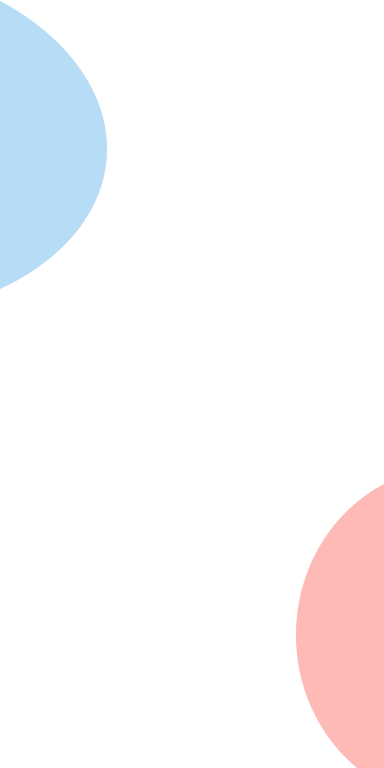
Write a Shadertoy shader that draws this background.

```glsl
// Plain white backdrop with a blue oval at the upper left and a pink oval at the lower right.
#define PAPER vec3(1.0)
#define BLUE vec3(0.718, 0.867, 0.965)
#define PINK vec3(0.992, 0.729, 0.718)
#define BLUE_CENTER vec2(-0.3906, 1.637)
#define BLUE_RADII vec2(0.6693, 0.462)
#define BLUE_SHEAR 0.037
#define PINK_CENTER vec2(1.1797, 0.3464)
#define PINK_RADII vec2(0.409, 0.4375)

// Approximate signed distance to an ellipse, negative inside
float ellipseDistance(vec2 p, vec2 radii) {
    float k = length(p / radii);
    float slope = length(p / (radii * radii));
    return k * (k - 1.0) / max(slope, 1e-4);
}

// Coverage of a shape with an edge one pixel wide
float coverage(float dist, float pixel) {
    return clamp(0.5 - dist / pixel, 0.0, 1.0);
}

void mainImage(out vec4 fragColor, in vec2 fragCoord) {
    // Canvas spans 1 across and 2 up
    vec2 pos = fragCoord / iResolution.xy * vec2(1.0, 2.0);
    float pixel = 1.0 / iResolution.x;

    // Blue oval, leaning slightly downward to the right
    vec2 blueOffset = pos - BLUE_CENTER;
    blueOffset.y += BLUE_SHEAR * blueOffset.x;
    float blueMask = coverage(ellipseDistance(blueOffset, BLUE_RADII), pixel);

    // Pink oval
    float pinkMask = coverage(ellipseDistance(pos - PINK_CENTER, PINK_RADII), pixel);

    vec3 color = mix(PAPER, BLUE, blueMask);
    color = mix(color, PINK, pinkMask);
    fragColor = vec4(color, 1.0);
}
```
